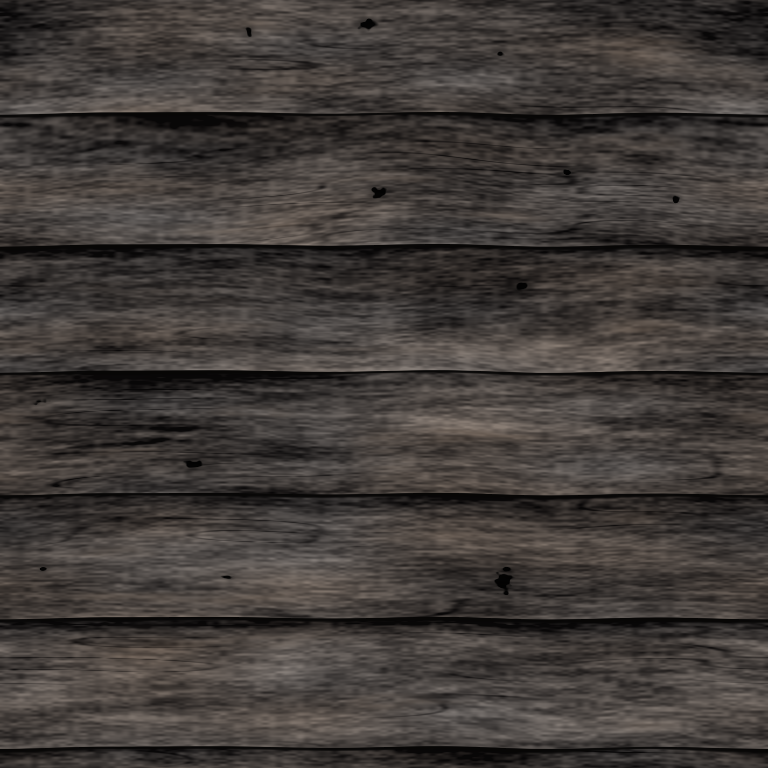
Give the GLSL for this texture, as a WebGL 2 fragment shader.

```glsl
#version 300 es
precision highp float;
// Weathered grey-brown boards laid horizontally, six to the canvas, tiling both ways.
// Stretched value noise gives the grain; each board has its own seed, an overlap
// shadow under its upper seam, and scattered cracks, pale scrapes and nail holes.

#define BOARDS 6.0
#define SEAM_OFFSET 0.028
#define SEAM_DRIFT 0.0075
#define SEAM_WIDTH 0.0045
#define SHADOW_DEPTH 0.018
#define BASE_TONE 0.53
#define GRAIN_CONTRAST 1.0
#define MARK_CELLS 5.0
#define MARK_CHANCE 0.3
#define DARK_WOOD vec3(0.10, 0.09, 0.088)
#define PALE_WOOD vec3(0.44, 0.41, 0.39)
#define WORN_WOOD vec3(0.47, 0.42, 0.38)

uniform vec2 u_resolution;
out vec4 fragColor;

const float TAU = 6.2831853;

float hash(vec2 p) {
    return fract(sin(dot(p, vec2(127.1, 311.7))) * 43758.5453);
}

// Value noise that repeats in x after freq.x cells
float noise(vec2 p, vec2 freq, float seed) {
    p *= freq;
    vec2 i = floor(p), f = fract(p);
    f = f * f * (3.0 - 2.0 * f);
    float x0 = mod(i.x, freq.x), x1 = mod(i.x + 1.0, freq.x);
    float y0 = i.y + seed, y1 = y0 + 1.0;
    return mix(mix(hash(vec2(x0, y0)), hash(vec2(x1, y0)), f.x),
               mix(hash(vec2(x0, y1)), hash(vec2(x1, y1)), f.x), f.y);
}

// Streaks from broad patches down to single fibres, centred on zero
float woodGrain(vec2 p, float seed) {
    float sum = 0.40 * (noise(p, vec2(3.0, 1.7), seed) - 0.5);
    sum += 0.48 * (noise(p, vec2(5.0, 5.0), seed + 13.0) - 0.5);
    sum += 0.42 * (noise(p, vec2(14.0, 21.0), seed + 29.0) - 0.5);
    sum += 0.42 * (noise(p, vec2(38.0, 47.0), seed + 101.0) - 0.5);
    sum += 0.38 * (noise(p, vec2(110.0, 64.0), seed + 211.0) - 0.5);
    return sum;
}

// Ragged dark hole with a faint halo; offset and radius in canvas units
float raggedHole(vec2 offset, vec2 radius, float roughness) {
    float d = length(offset / radius) + 1.3 * (roughness - 0.5);
    return 1.0 - smoothstep(0.55, 1.1, d) + 0.25 * exp(-d * d * 0.35);
}

void main() {
    vec2 uv = gl_FragCoord.xy / u_resolution;

    // Board layout: slightly uneven heights and wavering seams
    float drift = SEAM_DRIFT * (1.0 - cos(TAU * (uv.y - 0.15)));
    float waver = 0.004 * (noise(vec2(uv.x, 0.0), vec2(7.0, 1.0), 5.0) - 0.5);
    float s = (uv.y + drift + waver - SEAM_OFFSET) * BOARDS;
    float row = mod(floor(s), BOARDS);
    float v = fract(s);
    float seed = row * 347.0 + 17.0;

    // Grain flow: some boards run straight, others swirl
    float swirl = mix(0.05, 0.24, pow(hash(vec2(row, 3.7)), 2.0));
    float bend = noise(vec2(uv.x, v), vec2(4.0, 1.6), seed + 400.0) - 0.5;
    vec2 p = vec2(uv.x, v + swirl * bend);

    float tone = BASE_TONE + GRAIN_CONTRAST * woodGrain(p, seed);
    tone += 0.12 * (0.5 - v) + 0.06 * (hash(vec2(row, 9.1)) - 0.5);

    // Thin dark cracks along the grain
    float ridge = abs(noise(p, vec2(6.0, 11.0), seed + 500.0) - 0.5);
    float crackArea = smoothstep(0.45, 0.8, noise(p, vec2(5.0, 3.0), seed + 600.0));
    tone -= 0.35 * crackArea * (1.0 - smoothstep(0.0, 0.07, ridge));

    // Shadow cast by the board above, and a light lip on the lower edge
    float depth = (1.0 - v) / BOARDS;
    float along = noise(vec2(uv.x, v), vec2(6.0, 2.0), seed + 700.0);
    tone -= (0.3 + 0.5 * along) * exp(-depth / SHADOW_DEPTH);
    tone += 0.14 * (1.0 - smoothstep(0.0, 0.035, v));

    vec3 color = mix(DARK_WOOD, PALE_WOOD, clamp(tone, -0.2, 1.25));

    // Pale worn scrapes and a mild warm-to-cool drift
    float scrape = smoothstep(0.68, 0.92, noise(p, vec2(6.0, 6.0), seed + 800.0));
    scrape *= noise(p, vec2(24.0, 34.0), seed + 850.0);
    color = mix(color, WORN_WOOD, 0.55 * scrape * smoothstep(0.0, 0.3, 1.0 - v));
    float warmth = noise(p, vec2(5.0, 4.0), seed + 900.0);
    color *= mix(vec3(0.97, 1.0, 1.03), vec3(1.04, 1.0, 0.96), warmth);

    // Small holes and nicks, at most one per cell of a board
    float cell = floor(uv.x * MARK_CELLS);
    vec2 id = vec2(cell, row + 40.0);
    vec2 center = vec2((cell + mix(0.25, 0.75, hash(id))) / MARK_CELLS,
                       mix(0.2, 0.8, hash(id + 7.3)));
    vec2 radius = vec2(mix(0.004, 0.018, pow(hash(id + 2.9), 3.0)),
                       mix(0.003, 0.006, hash(id + 5.1)));
    float rough = noise(vec2(uv.x, v), vec2(150.0, 30.0), seed + 950.0);
    vec2 scale = vec2(1.0, 1.0 / BOARDS);
    float mark = raggedHole((vec2(uv.x, v) - center) * scale, radius, rough);
    mark *= step(hash(id + 11.7), MARK_CHANCE) * 0.85;

    // One large upright nail hole on the second board
    vec2 nail = (vec2(uv.x, v) - vec2(0.657, 0.31)) * scale;
    float big = raggedHole(nail, vec2(0.009, 0.017), rough) * step(abs(row - 1.0), 0.5);
    color *= 1.0 - clamp(max(mark, big), 0.0, 0.95);

    // Black gap under each seam, softened on both sides
    float soft = BOARDS / u_resolution.y;
    float gapWidth = SEAM_WIDTH * mix(0.45, 1.3, along);
    float gap = 1.0 - smoothstep(gapWidth * 0.5, gapWidth * 1.4, depth);
    gap = max(gap, 1.0 - smoothstep(0.0, soft, v));
    color = mix(color, vec3(0.025, 0.022, 0.02), 0.92 * gap);

    fragColor = vec4(color, 1.0);
}
```
